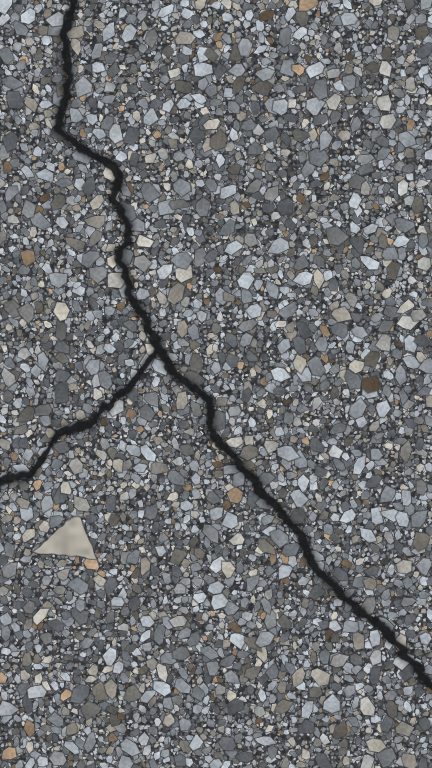
A Shadertoy shader for this texture:

```glsl
// Worn asphalt: angular grey stone chips of four sizes set in dark binder,
// split by a ragged forked crack, with one large pale stone. Chips are convex
// polygons (max of half planes) on jittered grids, painted fine to coarse.

#define BINDER vec3(0.235, 0.238, 0.25)
#define CRACK_COLOR vec3(0.105, 0.108, 0.115)
#define PALE_STONE vec3(0.68, 0.66, 0.62)
#define CHIP_DARK 0.35
#define CHIP_LIGHT 0.78
#define COARSE_GRID 25.0
#define GRID_RATIO 1.62
#define CRACK_WIDTH 0.0075
#define SIDES 6

const float TAU = 6.28318;

float hash(vec2 p) {
    vec3 q = fract(p.xyx * vec3(0.1031, 0.1030, 0.0973));
    q += dot(q, q.yzx + 33.33);
    return fract((q.x + q.y) * q.z);
}

float noise(vec2 p) {
    vec2 i = floor(p), f = fract(p);
    f = f * f * (3.0 - 2.0 * f);
    return mix(mix(hash(i), hash(i + vec2(1, 0)), f.x),
               mix(hash(i + vec2(0, 1)), hash(i + vec2(1, 1)), f.x), f.y);
}

vec2 direction(float a) { return vec2(cos(a), sin(a)); }

// Sideways position of the main crack at a given depth below the top
float crackPath(float depth) {
    float s = max(depth - 0.6, 0.0);
    float wander = 0.04 * (noise(vec2(depth * 13.0, 4.0)) - 0.5)
                 + 0.016 * (noise(vec2(depth * 50.0, 9.0)) - 0.5);
    return 0.155 + 0.125 * smoothstep(0.29, 0.42, depth)
         + 0.45 * s + 0.28 * s * s + wander;
}

// Distance to the main crack and its lower left branch
float crackDistance(vec2 p, float top) {
    float depth = top - p.y;
    float x = crackPath(depth);
    float slope = (crackPath(depth + 0.02) - crackPath(depth - 0.02)) / 0.04;
    float trunk = abs(p.x - x) / sqrt(1.0 + slope * slope);
    float branchY = 0.64 + 0.92 * p.x + 0.06 * (noise(vec2(p.x * 14.0, 21.0)) - 0.5)
                  + 0.018 * (noise(vec2(p.x * 55.0, 30.0)) - 0.5);
    float branch = max(abs(p.y - branchY) * 0.73, p.x - 0.365);
    return min(trunk, branch * 1.15);
}

vec3 chipColor(vec2 id) {
    float tone = mix(CHIP_DARK, CHIP_LIGHT, pow(hash(id + 3.7), 1.15));
    float kind = hash(id + 51.3);
    vec3 tint = mix(vec3(0.96, 1.0, 1.04), vec3(1.03, 1.0, 0.94),
                    smoothstep(0.5, 0.95, kind));
    if (kind > 0.965) tint = vec3(0.95, 0.82, 0.68);
    return tone * tint;
}

// Irregular convex polygon
float chipDistance(vec2 q, vec2 id, float radius) {
    float d = -1.0;
    for (int i = 0; i < SIDES; i++) {
        float k = float(i);
        float a = (k + 0.7 * hash(id + k * 7.1)) * TAU / float(SIDES);
        d = max(d, dot(q, direction(a)) - radius * mix(0.72, 1.12, hash(id + k * 3.3 + 80.0)));
    }
    return d;
}

// Paints one size of chips over the colour so far
vec3 paintChips(vec3 color, vec2 p, float grid, float presence, float px) {
    vec2 cell = floor(p * grid);
    for (int j = -1; j <= 1; j++)
    for (int i = -1; i <= 1; i++) {
        vec2 here = cell + vec2(i, j);
        vec2 id = here + floor(grid) * 5.0 + 20.0;
        if (hash(id + 11.9) > presence) continue;
        vec2 jitter = vec2(hash(id + 0.4), hash(id + 27.6)) - 0.5;
        vec2 q = p * grid - here - 0.5 - 0.7 * jitter;
        float turn = TAU * hash(id + 63.1);
        vec2 axis = direction(turn);
        q = vec2(dot(q, axis), dot(q, vec2(-axis.y, axis.x)));
        q *= vec2(0.83, mix(0.95, 1.4, hash(id + 35.2)));
        float d = chipDistance(q, id, mix(0.28, 0.47, hash(id + 44.8))) / grid;
        // Dark seam around the chip, then its faintly tilted, grainy face
        color = mix(color, BINDER * 0.88, 0.7 * smoothstep(0.11 / grid, 0.0, d));
        float face = 1.0 + 0.16 * q.x + 0.16 * (noise(p * 210.0 + id) - 0.5);
        color = mix(color, chipColor(id) * face, smoothstep(0.7 * px, -0.7 * px, d));
    }
    return color;
}

float paleStoneDistance(vec2 q) {
    q += 0.006 * (vec2(noise(q * 70.0 + 40.0), noise(q * 70.0 + 90.0)) - 0.5);
    float d = max(-q.y - 0.038 - 0.1 * q.x, q.y - 0.049);
    d = max(d, dot(q, vec2(0.93, 0.36)) - 0.052);
    return max(d, dot(q, vec2(-0.68, 0.73)) - 0.027);
}

void mainImage(out vec4 fragColor, in vec2 fragCoord) {
    float px = 1.0 / iResolution.x;
    vec2 p = fragCoord * px;
    float crack = crackDistance(p, iResolution.y * px);

    // Binder and chips, fine to coarse; big chips thin out by the crack
    vec3 color = BINDER * (0.7 + 0.6 * noise(p * 190.0));
    float grid = COARSE_GRID * pow(GRID_RATIO, 3.0);
    for (int layer = 0; layer < 4; layer++) {
        float presence = 0.84 - 0.04 * float(layer * layer);
        color = paintChips(color, p, grid, presence, px);
        grid /= GRID_RATIO;
    }

    float pale = paleStoneDistance(p - vec2(0.15, 0.53));
    color = mix(color, BINDER * 0.8, 0.7 * smoothstep(0.005, 0.0, pale));
    vec3 paleFace = PALE_STONE * (0.9 + 0.2 * noise(p * 60.0));
    color = mix(color, paleFace, smoothstep(px, -px, pale));

    // Crack: dim crumbled margin and a ragged dark core
    color *= 1.0 - 0.38 * smoothstep(0.024, 0.004, crack);
    float rag = CRACK_WIDTH * (0.35 + 0.6 * noise(p * 28.0) + 0.7 * noise(p * 110.0));
    color = mix(color, CRACK_COLOR, 0.9 * smoothstep(0.002 + px, -0.002, crack - rag));

    fragColor = vec4(clamp(color, 0.0, 1.0), 1.0);
}
```
